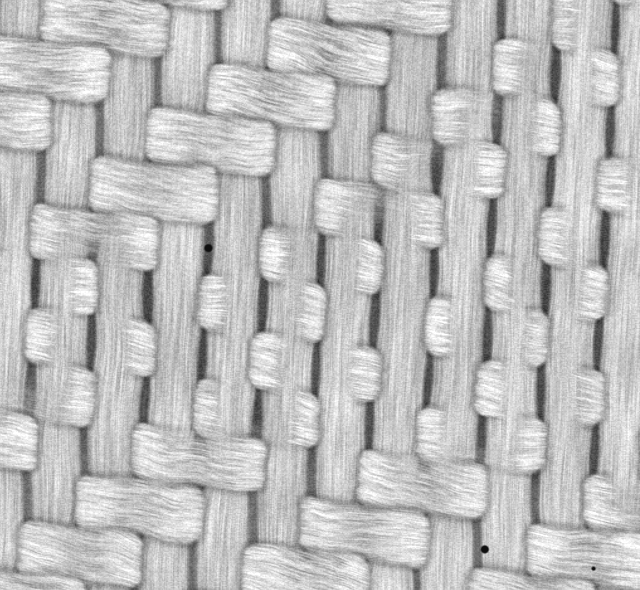
Reproduce this texture procedurally as a WebGL 2 fragment shader.

```glsl
#version 300 es
precision highp float;
// Grey woven cloth in a broken two-by-two twill: upright warp bundles crossed by
// short weft floats. A skewed thread grid places both; stretched noise makes the
// fibres, and a broad mask decides where the weft lies open or shows only its ends.
uniform vec2 u_resolution;
out vec4 fragColor;

float hash(vec2 p) {
    return fract(sin(dot(p, vec2(127.1, 311.7))) * 43758.5453);
}

float noise(vec2 p) {
    vec2 i = floor(p), f = fract(p);
    f = f * f * (3.0 - 2.0 * f);
    return mix(mix(hash(i), hash(i + vec2(1, 0)), f.x),
               mix(hash(i + vec2(0, 1)), hash(i + vec2(1, 1)), f.x), f.y);
}

// Centre of the weft floats in a row; the twill breaks after row five
float floatCentre(float row) {
    return -row + (row > 5.5 ? 2.0 : 0.0);
}

// Signed offset to the nearest float, which recurs every four warps
float floatOffset(float u, float row) {
    return mod(u - floatCentre(row) + 2.0, 4.0) - 2.0;
}

// 1 where the weft is fully exposed, 0 where the warp hides its middle
float openness(vec2 p) {
    vec2 q = (p - vec2(2.9, 0.0)) / vec2(5.9, 4.2);
    float upper = 1.0 - smoothstep(0.6, 1.4, dot(q, q));
    float lower = smoothstep(6.4, 8.1, p.y - 0.15 * p.x);
    return max(upper, lower);
}

float fibres(vec2 p) {
    return 0.5 * noise(p) + 0.3 * noise(p * vec2(1.9, 1.6) + 9.0)
         + 0.2 * noise(p * vec2(0.35, 0.5) + 31.0) - 0.5;
}

float warpLayer(vec2 grid, float open) {
    float column = floor(grid.x), side = floor(grid.x + 0.5);
    float dx = grid.x - column - 0.5;
    float row = floor(grid.y), t = smoothstep(0.0, 1.0, grid.y - row);
    float covered = mix(step(abs(floatOffset(column + 0.5, row)), 1.0),
                        step(abs(floatOffset(column + 0.5, row + 1.0)), 1.0), t);

    // Bundles swell between the weft ends and taper beneath open floats
    float nearEnd = cos(3.14159 * (grid.y + side));
    float halfWidth = 0.445 - 0.025 * nearEnd - open * (0.12 * covered - 0.01);
    halfWidth += 0.03 * (noise(vec2(side * 5.0 + sign(dx), grid.y * 1.1)) - 0.5);
    float across = dx / halfWidth;

    float gap = mix(0.5, 0.3, smoothstep(-0.75, 0.0, nearEnd));
    gap = mix(gap, 0.46, 0.8 * open);
    gap += 0.12 * fibres(vec2(grid.x * 16.0, grid.y * 2.0));
    float tone = 0.8 - 0.14 * pow(min(abs(across), 1.0), 4.0);
    tone += 0.33 * fibres(vec2(across * 12.0 + column * 37.0, grid.y * 1.5));
    tone += 0.08 * (noise(vec2(column * 3.0, grid.y * 0.8)) - 0.5);
    tone *= 1.0 - 0.15 * open * covered;
    return mix(gap, tone, smoothstep(1.1, 0.89, abs(across)));
}

float weftLayer(float under, vec2 grid, float open) {
    float tone = under;
    for (int i = 0; i < 2; i++) {
        float row = floor(grid.y) + float(i);
        float du = floatOffset(grid.x, row);
        vec2 id = vec2(floor(grid.x - du + 0.5), row);
        float dv = (grid.y - row) * 0.94 + 0.05 * (hash(id) - 0.5);
        dv += 0.07 * (noise(vec2(du * 1.7 + row * 7.0, id.x)) - 0.5);

        // Rounded float with slightly uneven length and ragged rim
        vec2 size = vec2(1.14 + 0.09 * (hash(id + 4.0) - 0.5), 0.505);
        vec2 q = abs(vec2(du, dv)) - size + 0.23;
        float d = length(max(q, 0.0)) + min(max(q.x, q.y), 0.0) - 0.23;
        d += 0.05 * (noise(vec2(du * 4.0, dv * 9.0) + id * 5.0) - 0.5);

        // Fibres fan across the float; a frayed edge sinks into the warp
        float slant = 0.3 * (hash(id + 2.0) - 0.3);
        float bend = dv - slant * du + 0.08 * du * du * dv
                   + 0.05 * noise(vec2(du * 3.0, dv * 4.0) + id);
        float strand = fibres(vec2(du * 3.5 + id.x * 11.0, bend * 27.0 + row * 23.0));
        float ends = smoothstep(0.52, 0.84, abs(du) + 0.35 * strand);
        float bare = clamp(open * 1.2 + 0.5 * (hash(id + 8.0) - 0.65) * step(0.05, open)
                         + strand * open, 0.0, 1.0);
        float shown = mix(ends, 1.0, bare);

        float thread = 0.88 + 0.38 * strand - 0.15 * smoothstep(-0.16, 0.02, d);
        thread -= 0.11 * bare * (1.0 - smoothstep(0.1, 0.8, abs(du)));
        tone *= 1.0 - 0.22 * shown * smoothstep(0.14, 0.0, d);
        tone = mix(tone, thread, shown * smoothstep(0.035, -0.055, d));
    }
    return tone;
}

void main() {
    // One unit is one warp pitch; y runs down the cloth
    vec2 p = vec2(gl_FragCoord.x, u_resolution.y - gl_FragCoord.y) / u_resolution.x * 11.3;
    vec2 grid = vec2(p.x + 0.045 * p.y - 5.86, (p.y - 0.22 - 0.11 * p.x) / 0.941);
    grid += 0.07 * (vec2(noise(p * 0.8), noise(p * 0.8 + 17.0)) - 0.5);

    float open = openness(p);
    float tone = weftLayer(warpLayer(grid, open), grid, open);
    tone += 0.13 * (noise(p * 45.0) - 0.5) + 0.05 * (noise(p * 21.0) - 0.5);

    // Dark specks along a curve
    for (int i = 0; i < 3; i++) {
        float n = float(i);
        vec2 speck = vec2(3.68 + n * (6.36 - 1.48 * n), 4.38 + n * (7.81 - 2.49 * n));
        float radius = i < 2 ? 0.07 : 0.035;
        tone = mix(tone, 0.06, smoothstep(radius + 0.02, radius - 0.02, length(p - speck)));
    }
    fragColor = vec4(vec3(clamp(tone, 0.0, 1.0)), 1.0);
}
```
